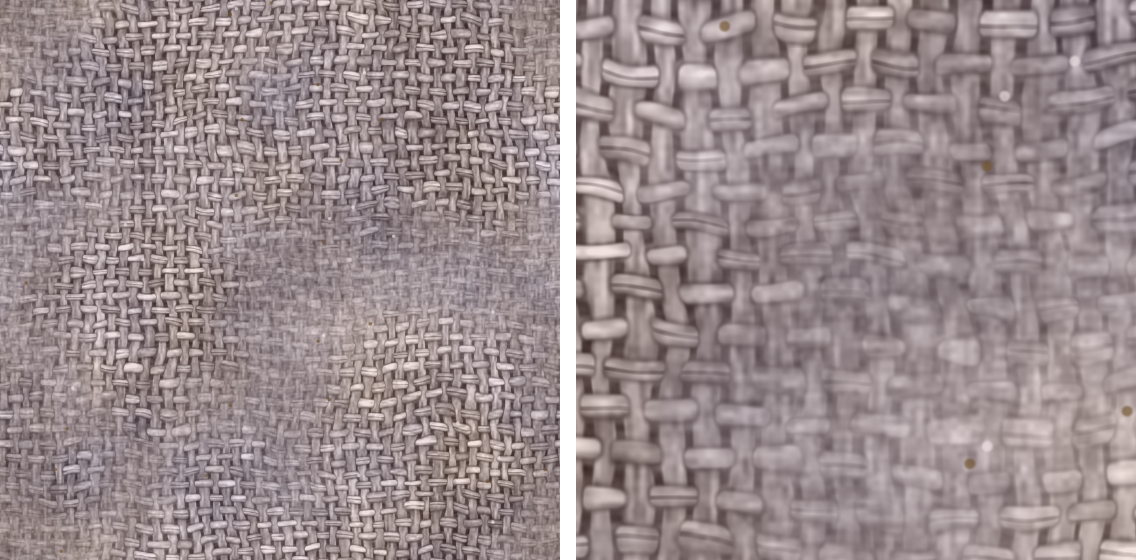
Left, the full canvas; right, a detail of the centre.
Give the GLSL for this texture, as a Shadertoy shader.

```glsl
// Coarse grey-mauve woven cloth: upright warp yarns crossed by short, bright
// weft stitches in a plain weave. Wrapped value noise bends the yarns, adds
// fibres and lays hazy patches of lint over them, so the cloth tiles.

#define THREADS vec2(48.0, 40.0)   // yarns across and down, both even
#define STITCH vec2(0.70, 0.27)    // half size of a weft stitch, in cells
#define WARP_HALF 0.37             // half width of a warp yarn, in cells
#define BEND 0.9                   // wander of the yarns, in cells
#define FIBRE 0.38                 // strength of the fibre streaks
#define LINT 0.68                  // strength of the hazy patches
#define SHADE vec3(0.19, 0.13, 0.14)
#define LIGHT vec3(0.93, 0.88, 0.89)
#define OCHRE vec3(0.45, 0.34, 0.20)

float hash(vec2 p) {
    vec3 q = fract(p.xyx * 0.1031);
    q += dot(q, q.yzx + 33.33);
    return fract((q.x + q.y) * q.z);
}

// Value noise with n lattice cells over the canvas, wrapped at its borders.
float noise(vec2 uv, vec2 n, float seed) {
    vec2 p = uv * n, i = floor(p), f = fract(p);
    f = f * f * (3.0 - 2.0 * f);
    vec2 a = mod(i, n) + seed, b = mod(i + 1.0, n) + seed;
    return mix(mix(hash(a), hash(vec2(b.x, a.y)), f.x),
               mix(hash(vec2(a.x, b.y)), hash(b), f.x), f.y);
}

float fbm(vec2 uv, float n, float seed) {
    float sum = 0.0, amp = 0.5;
    for (int i = 0; i < 4; i++) {
        sum += amp * noise(uv, vec2(n), seed);
        n *= 2.0;
        amp *= 0.5;
        seed += 17.0;
    }
    return sum / 0.9375;
}

float roundBox(vec2 p, vec2 halfSize, float r) {
    vec2 q = abs(p) - halfSize + r;
    return length(max(q, 0.0)) + min(max(q.x, q.y), 0.0) - r;
}

// Brightness of the weave at g, in cells; streaks holds fibre noise per axis.
float weave(vec2 g, vec2 streaks, float soft) {
    vec2 cell = floor(g), f = g - cell - 0.5;
    vec2 id = mod(cell, THREADS);

    // Dark gaps, with the hidden weft showing faintly
    float v = 0.13 + 0.24 * (1.0 - smoothstep(0.18, 0.40, abs(f.y)));
    v += 0.35 * FIBRE * streaks.x;

    // Warp yarn, brightest where it rises over the weft
    float halfWidth = WARP_HALF + 0.12 * (hash(vec2(id.x, 71.0)) - 0.5);
    float x = f.x / halfWidth;
    float rise = 0.5 + (mod(id.x + id.y, 2.0) - 0.5) * cos(3.14159 * f.y);
    float warp = 0.35 + 0.17 * sqrt(max(0.0, 1.0 - x * x)) + 0.13 * rise;
    warp += 0.14 * (hash(vec2(id.x, 5.0)) - 0.5) + FIBRE * streaks.y;
    v = mix(v, warp, 1.0 - smoothstep(-soft, soft, abs(f.x) - halfWidth));

    // Weft stitches, long enough to reach into the neighbouring cells
    for (int k = -1; k <= 1; k++) {
        vec2 c = mod(cell + vec2(k, 0), THREADS);
        if (mod(c.x + c.y, 2.0) > 0.5) continue;
        float h1 = hash(c + 3.1), h2 = hash(c + 57.7), h3 = hash(c + 113.3);
        vec2 q = f - vec2(k, 0) - vec2(0.16, 0.15) * (vec2(h1, h2) - 0.5);
        q.y += 0.16 * (h3 - 0.5) * q.x;
        vec2 size = STITCH * (0.82 + 0.32 * vec2(h2, h3));
        float d = roundBox(q, size, 0.20);
        v *= 1.0 - 0.38 * (1.0 - smoothstep(0.0, 0.17, d));

        vec2 t = q / size;
        float bar = 0.50 + 0.32 * (1.0 - t.y * t.y) - 0.16 * t.x * t.x;
        bar += 0.26 * (h1 - 0.5) + 0.08 * t.y + 0.8 * FIBRE * streaks.x;
        // Groove between the two plies of some stitches
        float groove = 1.0 - smoothstep(0.05, 0.32, abs(t.y + 0.5 * (h2 - 0.5)));
        bar -= 0.28 * groove * step(0.5, h3);
        v = mix(v, bar, 1.0 - smoothstep(-soft, soft, d));
    }
    return v;
}

void mainImage(out vec4 fragColor, in vec2 fragCoord) {
    vec2 uv = fragCoord / iResolution.xy;
    float soft = max(0.07, 0.7 * THREADS.x / iResolution.x);

    // Slow drift and fine wobble of the yarns
    vec2 drift = vec2(fbm(uv, 5.0, 11.0), fbm(uv, 5.0, 83.0)) - 0.5;
    vec2 wobble = vec2(noise(uv, vec2(48, 30), 29.0), noise(uv, vec2(30, 40), 47.0)) - 0.5;
    vec2 g = uv * THREADS + BEND * (2.0 * drift + 0.35 * wobble);

    // Fibres along the weft (x) and along the warp (y)
    vec2 streaks = vec2(noise(uv, vec2(80, 260), 7.0), noise(uv, vec2(260, 72), 19.0)) - 0.5;
    float v = weave(g, streaks, soft);

    // Lint veils the weave, then broad stains and fine grain
    float lint = LINT * smoothstep(0.42, 0.70, fbm(uv, 4.0, 131.0));
    float fuzz = 0.54 + 0.30 * (fbm(uv, 64.0, 61.0) - 0.5) + 0.16 * (streaks.x + streaks.y);
    v = mix(v, fuzz, lint);
    v += 0.30 * (fbm(uv, 5.0, 211.0) - 0.5) + 0.12 * (noise(uv, vec2(240), 37.0) - 0.5);
    vec3 color = mix(SHADE, LIGHT, clamp(v + 0.03, 0.0, 1.0));

    // Warm and cool drift of the dye
    color += vec3(0.03, 0.012, -0.035) * 2.0 * (fbm(uv, 6.0, 173.0) - 0.5);

    // Sparse ochre and pale specks
    vec2 s = uv * 96.0;
    float pick = hash(floor(s) + 301.0);
    float dot1 = 1.0 - smoothstep(0.18, 0.42, length(fract(s) - 0.5));
    color = mix(color, pick > 0.998 ? OCHRE : LIGHT, 0.7 * dot1 * step(0.996, pick));

    fragColor = vec4(clamp(color, 0.0, 1.0), 1.0);
}
```
